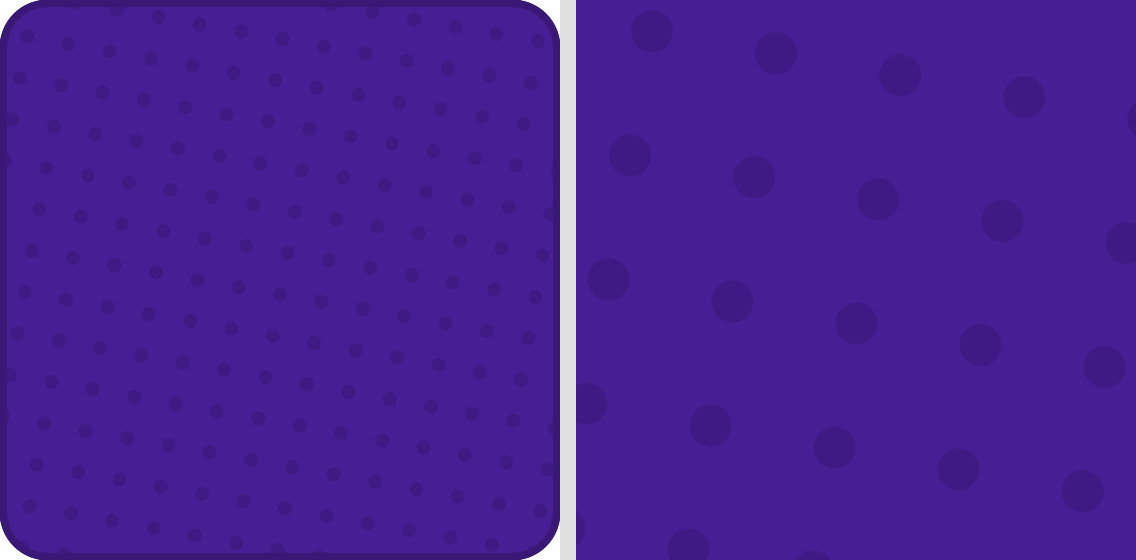
Left: the whole. Right: its middle third, enlarged.
A three.js fragment shader for this pattern:

```glsl
// A violet rounded tile with a darker rim, covered by a tilted square lattice
// of faint round dots. The dots come from one rotated, repeated cell; the tile
// and its rim come from a rounded-box distance function.
varying vec2 vUv;

const vec3 PAPER = vec3(1.0);
const vec3 VIOLET = vec3(0.281, 0.118, 0.580);
const vec3 DOT_VIOLET = vec3(0.251, 0.102, 0.518);
const vec3 RIM_VIOLET = vec3(0.228, 0.093, 0.462);

const float PITCH = 0.075;               // spacing of the dots
const float DOT_RADIUS = 0.0125;
const float TILT = radians(10.0);        // rows fall to the right
const vec2 PHASE = vec2(0.786, 0.746);   // lattice offset, in cells
const float CORNER_RADIUS = 0.085;
const float RIM_WIDTH = 0.0128;

// Coverage of a shape from its signed distance, softened over one pixel.
float fill(float dist, float pixel) {
  return 1.0 - smoothstep(-0.5 * pixel, 0.5 * pixel, dist);
}

vec2 rotate(vec2 p, float angle) {
  float c = cos(angle);
  float s = sin(angle);
  return vec2(c * p.x - s * p.y, s * p.x + c * p.y);
}

float roundedBox(vec2 p, vec2 halfSize, float radius) {
  vec2 q = abs(p) - halfSize + radius;
  return length(max(q, 0.0)) + min(max(q.x, q.y), 0.0) - radius;
}

// Signed distance to the nearest dot of a square lattice.
float dotLattice(vec2 p, float pitch, vec2 phase, float radius) {
  vec2 cell = fract(p / pitch - phase + 0.5) - 0.5;
  return length(cell) * pitch - radius;
}

void main() {
  float pixel = max(fwidth(vUv.x), fwidth(vUv.y));

  // Dots, with the lattice anchored at the upper left corner.
  vec2 fromTop = vec2(vUv.x, 1.0 - vUv.y);
  vec2 lattice = rotate(fromTop, -TILT);
  float dots = dotLattice(lattice, PITCH, PHASE, DOT_RADIUS);
  vec3 color = mix(VIOLET, DOT_VIOLET, fill(dots, pixel));

  // Rim over the dots, then the paper outside the tile.
  float tile = roundedBox(vUv - 0.5, vec2(0.5), CORNER_RADIUS);
  color = mix(RIM_VIOLET, color, fill(tile + RIM_WIDTH, pixel));
  color = mix(PAPER, color, fill(tile - 0.5 * pixel, pixel));

  gl_FragColor = vec4(color, 1.0);
}
```
